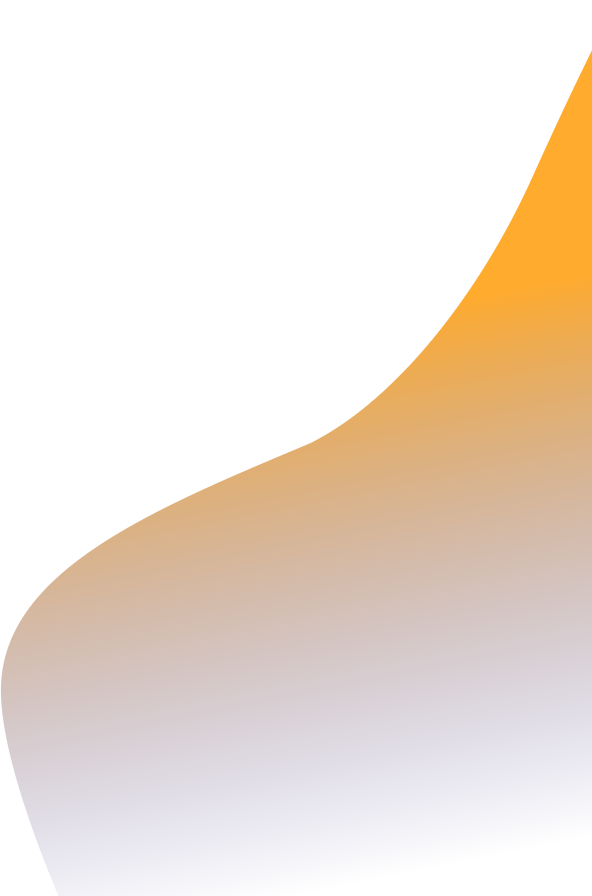
This background is drawn by a WebGL 2 fragment shader. Its source:

```glsl
#version 300 es
precision highp float;
// A smooth wave fills the lower right of a white canvas, fading from orange to clear.
// Its left edge is a chain of cubic Beziers falling steadily, so each row is solved for
// one edge position; a tilted linear gradient blends both colour and opacity.

#define ASPECT 0.659
#define FADE_START 0.434
#define FADE_LENGTH 0.632
#define FADE_TILT 0.2
#define WARM vec3(1.0, 0.67, 0.178)
#define COOL vec3(0.32, 0.33, 0.66)
#define PAPER vec3(1.0)
#define SOLVE_STEPS 20

uniform vec2 u_resolution;
out vec4 fragColor;

// Edge control points, y measured downward, in units of canvas height
const int SEGMENTS = 4;
const vec2 EDGE[13] = vec2[13](
    vec2(0.6875, 0.0), vec2(0.656, 0.060), vec2(0.624, 0.128), vec2(0.5925, 0.198),
    vec2(0.537, 0.3216), vec2(0.444, 0.4453), vec2(0.345, 0.4948),
    vec2(0.169, 0.569), vec2(0.001, 0.638), vec2(0.001, 0.7708),
    vec2(0.001, 0.8333), vec2(0.0365, 0.932), vec2(0.0651, 1.0));

vec2 bezier(vec2 a, vec2 b, vec2 c, vec2 d, float t) {
    float s = 1.0 - t;
    return s * s * s * a + 3.0 * s * s * t * b + 3.0 * s * t * t * c + t * t * t * d;
}

vec2 bezierTangent(vec2 a, vec2 b, vec2 c, vec2 d, float t) {
    float s = 1.0 - t;
    return s * s * (b - a) + 2.0 * s * t * (c - b) + t * t * (d - c);
}

// Approximate signed distance to the edge, positive inside the wave
float waveDistance(vec2 p) {
    int first = 0;
    for (int i = 1; i < SEGMENTS; i++) {
        if (p.y > EDGE[3 * i].y) first = 3 * i;
    }
    vec2 a = EDGE[first], b = EDGE[first + 1], c = EDGE[first + 2], d = EDGE[first + 3];

    // Bisect for the curve parameter at this height
    float low = 0.0, high = 1.0;
    for (int i = 0; i < SOLVE_STEPS; i++) {
        float mid = 0.5 * (low + high);
        if (bezier(a, b, c, d, mid).y < p.y) low = mid;
        else high = mid;
    }
    float t = 0.5 * (low + high);
    vec2 tangent = normalize(bezierTangent(a, b, c, d, t));
    return (p.x - bezier(a, b, c, d, t).x) * tangent.y;
}

void main() {
    vec2 uv = gl_FragCoord.xy / u_resolution;
    vec2 p = vec2(uv.x * ASPECT, 1.0 - uv.y);

    // Colour cools while the fill turns transparent
    float fade = clamp((p.y + FADE_TILT * p.x - FADE_START) / FADE_LENGTH, 0.0, 1.0);
    vec3 fill = mix(mix(WARM, COOL, fade), PAPER, fade);

    // Edge coverage over one pixel
    float coverage = clamp(waveDistance(p) * u_resolution.y + 0.5, 0.0, 1.0);
    fragColor = vec4(mix(PAPER, fill, coverage), 1.0);
}
```
